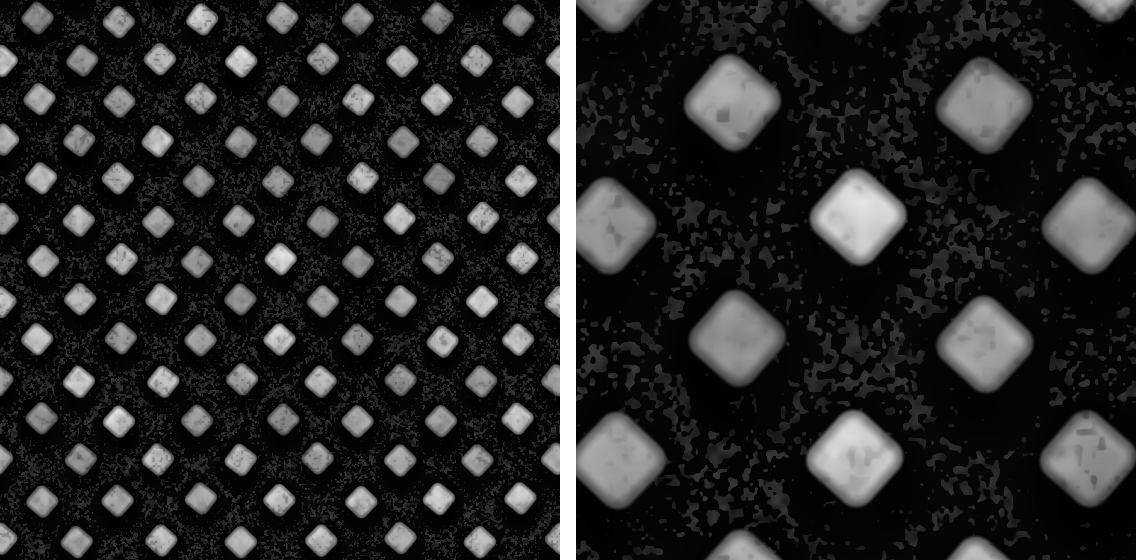
Left: the whole. Right: its middle third, enlarged.
Write a WebGL 2 fragment shader that draws this pattern.

```glsl
#version 300 es
precision highp float;
// Pale rounded diamond studs in staggered rows on black, gritty ground.
// Each row offers its nearest stud as a rounded-box distance; hashes vary place,
// turn, tone and pitting, and wrapped value noise gives the wear and the grit.

uniform vec2 u_resolution;
out vec4 fragColor;

const float REPEATS = 7.0;               // pairs of staggered studs per side
const float ROWS = REPEATS * 2.0;        // lengths below are in row heights
const float STUD_HALF = 0.332;           // half side of a stud
const float STUD_ROUND = 0.16;           // corner radius
const float STUD_TURN = 0.86;            // mean rotation in radians
const float TURN_SPREAD = 0.14;
const vec2  JITTER = vec2(0.085, 0.055); // largest shift of a stud
const float RIM_WIDTH = 0.12;
const float RIM_DARK = 0.52;
const float TONE_DULL = 0.54;
const float TONE_BRIGHT = 0.78;
const float PIT_DEPTH = 0.3;
const vec2  SHADOW_SHIFT = vec2(0.0, 0.17);
const float GROUND = 0.022;
const float GRIT_LOW = 0.10;
const float GRIT_HIGH = 0.23;
const float GRIT_OPEN = 0.52;            // grain threshold on open ground
const float GRIT_SHADED = 0.86;          // grain threshold in shadow

float hash(vec2 cell, uint seed) {
    uvec2 c = uvec2(cell);
    uint h = c.x * 1597334673u ^ c.y * 3812015801u ^ seed * 2798796415u;
    h = (h ^ (h >> 16)) * 2146121005u;
    h = (h ^ (h >> 15)) * 2221713035u;
    h ^= h >> 16;
    return float(h >> 8) / 16777216.0;
}

// Value noise with a whole number of cells per side, so that it wraps.
float noise(vec2 uv, vec2 cells, uint seed) {
    vec2 p = uv * cells;
    vec2 i = floor(p);
    vec2 f = smoothstep(0.0, 1.0, p - i);
    vec2 a = mod(i, cells);
    vec2 b = mod(i + 1.0, cells);
    float low = mix(hash(a, seed), hash(vec2(b.x, a.y), seed), f.x);
    float high = mix(hash(vec2(a.x, b.y), seed), hash(b, seed), f.x);
    return mix(low, high, f.y);
}

float roundedBox(vec2 p, float halfSide, float radius) {
    vec2 q = abs(p) - halfSide + radius;
    return length(max(q, 0.0)) + min(max(q.x, q.y), 0.0) - radius;
}

// Black ground under scattered grains, which thin out in the shadows.
float groundTone(vec2 uv, float shadow) {
    float patches = 0.6 * noise(uv, vec2(18.0), 1u) + 0.4 * noise(uv, vec2(43.0), 2u);
    float smear = noise(uv, vec2(40.0, 11.0), 3u);
    float grain = 0.55 * noise(uv, vec2(230.0), 4u) + 0.45 * noise(uv, vec2(370.0), 5u);
    float bare = clamp(shadow + 0.7 * (0.5 - patches), 0.0, 1.0);
    float threshold = mix(GRIT_OPEN, GRIT_SHADED, bare);
    float grit = smoothstep(threshold - 0.03, threshold + 0.04, grain);
    float gritTone = mix(GRIT_LOW, GRIT_HIGH, noise(uv, vec2(190.0), 6u));
    float base = GROUND * mix(0.4, 1.5, smear) * (1.0 - 0.7 * shadow);
    return mix(base, gritTone * (1.0 - 0.45 * shadow), grit);
}

// Worn stud face: cloudy, pitted, darker at the rim and the lower corner.
float studTone(vec2 uv, vec2 offset, float dist, vec2 id) {
    float tone = mix(TONE_DULL, TONE_BRIGHT, hash(id, 14u));
    float clouds = 0.65 * noise(uv, vec2(64.0), 7u) + 0.35 * noise(uv, vec2(121.0), 8u);
    float pits = smoothstep(0.54, 0.85, noise(uv, vec2(215.0), 9u));
    float wear = mix(0.2, 1.0, hash(id, 15u)) * smoothstep(0.75, 0.3, clouds);
    float rim = mix(RIM_DARK, 1.0, smoothstep(0.0, RIM_WIDTH, -dist));
    tone *= mix(0.84, 1.14, clouds) + 0.16 * offset.y;
    return tone * rim * (1.0 - PIT_DEPTH * pits * wear);
}

void main() {
    vec2 uv = gl_FragCoord.xy / u_resolution;
    vec2 p = uv * ROWS;
    float pixel = ROWS / min(u_resolution.x, u_resolution.y);

    // Nearest stud and combined shadow from the three closest rows.
    float dist = 10.0;
    float shadow = 0.0;
    vec2 studOffset = vec2(0.0);
    vec2 studId = vec2(0.0);
    for (int k = -1; k <= 1; k++) {
        float row = floor(p.y) + float(k);
        float stagger = mod(row, 2.0);
        float column = 2.0 * floor((p.x - stagger) * 0.5 + 0.5) + stagger;
        vec2 id = mod(vec2(column, row), ROWS);
        vec2 shift = JITTER * (2.0 * vec2(hash(id, 10u), hash(id, 11u)) - 1.0);
        vec2 offset = p - vec2(column, row + 0.5) - shift;

        float turn = STUD_TURN + TURN_SPREAD * (hash(id, 12u) - 0.5);
        float c = cos(turn), s = sin(turn);
        float d = roundedBox(mat2(c, -s, s, c) * offset, STUD_HALF, STUD_ROUND);
        if (d < dist) {
            dist = d;
            studOffset = offset;
            studId = id;
        }
        float reach = length((offset + SHADOW_SHIFT) * vec2(1.0, 0.85));
        float shade = 1.0 - smoothstep(0.36, 0.76, reach);
        shadow = max(shadow, shade * mix(0.7, 1.0, hash(id, 13u)));
    }

    float soft = max(0.022, 0.75 * pixel);
    float cover = 1.0 - smoothstep(-soft, soft, dist);
    float tone = mix(groundTone(uv, shadow), studTone(uv, studOffset, dist, studId), cover);
    fragColor = vec4(vec3(clamp(tone, 0.0, 1.0)), 1.0);
}
```
